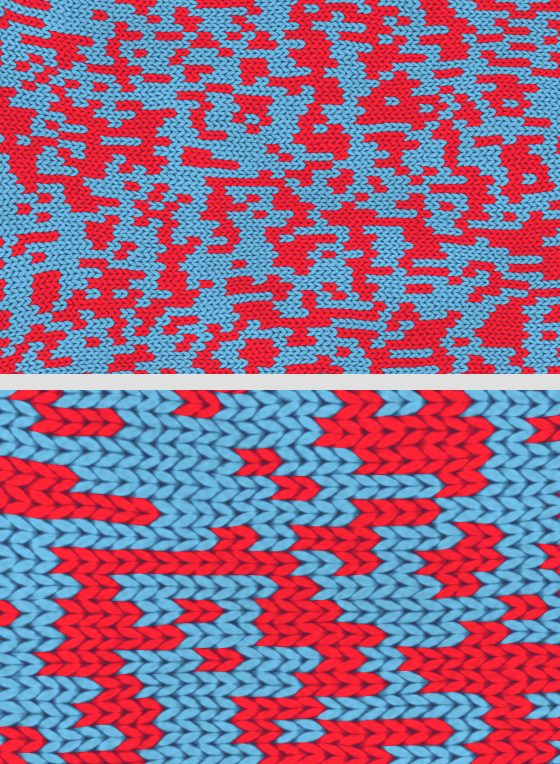
Top: the whole. Bottom: its middle third, enlarged.
Reproduce this texture procedurally as a WebGL 1 fragment shader.

```glsl
precision highp float;
// Sideways knitted cloth in two yarns: horizontal rows of chevron stitches.
// Red patches are chosen per pair of stitches, in loose drifting bands;
// gradient noise bends the cloth and roughens the yarn.

uniform vec2 u_resolution;

float hash(vec2 p) {
  p = fract(p * vec2(0.1031, 0.1137));
  p += dot(p, p.yx + 33.33);
  return fract((p.x + p.y) * p.x * 91.7);
}

vec2 gradient(vec2 cell) {
  float angle = 6.2832 * hash(cell + 51.0);
  return vec2(cos(angle), sin(angle));
}

float gradientNoise(vec2 p) {
  vec2 i = floor(p), f = fract(p);
  vec2 w = f * f * f * (f * (f * 6.0 - 15.0) + 10.0);
  vec2 e = vec2(1.0, 0.0);
  float low = mix(dot(gradient(i), f),
                  dot(gradient(i + e), f - e), w.x);
  float high = mix(dot(gradient(i + e.yx), f - e.yx),
                   dot(gradient(i + 1.0), f - 1.0), w.x);
  return mix(low, high, w.y);
}

// Uneven pull of the cloth, strongest at the left edge
vec2 bend(vec2 p) {
  vec2 q = p;
  q.y -= 0.13 * (p.y - 0.4) * exp(-4.0 * p.x);
  q.x += 0.018 * gradientNoise(p * 3.0 + 4.0);
  q.y += 0.030 * gradientNoise(p * 2.6 + 17.0);
  q += 0.005 * vec2(gradientNoise(p * 22.0 + 31.0),
                    gradientNoise(p * 19.0 + 63.0));
  return q + 1.0;
}

// 1 where the stitch is worked in red yarn
float redYarn(float stitch, float row) {
  float shift = floor(2.0 * hash(vec2(row, 7.0)));
  float pair = floor((stitch + shift) * 0.5);
  float band = sin(37.0 * (pair / 27.0 + 0.22 * row / 43.0)
                   + 2.0 * gradientNoise(vec2(pair, row) * 0.13));
  float side = step(0.5, hash(vec2(pair, floor(row / 6.0) + 90.0)));
  float alternate = 2.0 * mod(row + side, 2.0) - 1.0;
  float chance = 0.43 + 0.24 * band + 0.14 * alternate;
  return step(hash(vec2(pair + 13.0, row + 29.0)), chance);
}

vec3 knit(vec2 p) {
  vec2 q = bend(p);
  float r = q.y * 43.0;
  float row = floor(r);
  float across = abs(fract(r) * 2.0 - 1.0);

  // Shearing both halves of a row turns stitches into chevrons
  float s = q.x * 54.0 + 0.75 * across + 0.35 * hash(vec2(row, 3.0));
  float stitch = floor(s);
  vec2 leg = vec2(fract(s), across) - 0.5;

  // Rounded yarn legs with fuzzy fibres
  float fuzz = gradientNoise(vec2(s * 2.2, r * 5.0));
  float grain = gradientNoise(p * vec2(150.0, 210.0));
  float body = 1.0 - dot(leg * leg, vec2(2.9, 2.25));
  body += 0.22 * fuzz + 0.20 * grain;
  body += 0.16 * (hash(vec2(stitch, row + 0.5 * step(0.5, fract(r)))) - 0.5);

  float red = redYarn(stitch, row);
  vec3 shadeYarn = mix(vec3(0.23, 0.45, 0.61), vec3(0.70, 0.09, 0.20), red);
  vec3 lightYarn = mix(vec3(0.43, 0.73, 0.88), vec3(0.99, 0.14, 0.21), red);
  vec3 gap = mix(vec3(0.20, 0.24, 0.37), vec3(0.38, 0.13, 0.24), red);

  vec3 color = mix(shadeYarn, lightYarn, smoothstep(0.22, 0.66, body));
  color = mix(gap, color, smoothstep(-0.10, 0.28, body));
  return color * (1.0 + 0.10 * grain + 0.06 * gradientNoise(p * 5.0));
}

void main() {
  // Average a 3 by 3 grid of samples for smooth edges
  vec3 sum = vec3(0.0);
  for (int j = 0; j < 3; j++) {
    for (int i = 0; i < 3; i++) {
      vec2 offset = (vec2(float(i), float(j)) - 1.0) / 3.0;
      sum += knit((gl_FragCoord.xy + offset) / u_resolution.y);
    }
  }
  gl_FragColor = vec4(sum / 9.0, 1.0);
}
```
